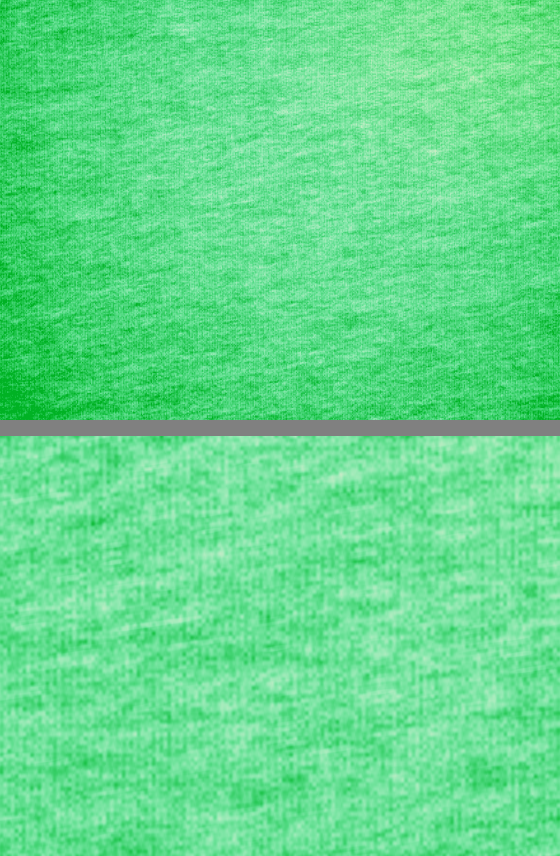
Top, the full canvas; bottom, a detail of the centre.
This texture is drawn by a WebGL 1 fragment shader. Its source:

```glsl
precision highp float;
// Green heathered jersey cloth: short thin yarn flecks climbing gently to the
// right, over fine vertical knit columns and grain, in soft light with dark edges.
// Layers of stretched value noise add up to one tone, coloured by a smooth ramp.
uniform vec2 u_resolution;

float hash(vec2 p) {
  return fract(sin(dot(p, vec2(127.1, 311.7))) * 43758.5453);
}

// Value noise, centred on zero
float noise(vec2 p) {
  vec2 cell = floor(p);
  vec2 f = fract(p);
  f = f * f * (3.0 - 2.0 * f);
  float low = mix(hash(cell), hash(cell + vec2(1.0, 0.0)), f.x);
  float high = mix(hash(cell + vec2(0.0, 1.0)), hash(cell + vec2(1.0, 1.0)), f.x);
  return mix(low, high, f.y) - 0.5;
}

// Yarn streaks: long thin noise, finer and stronger with every octave
float streaks(vec2 p) {
  float sum = 0.0;
  float weight = 0.45;
  vec2 scale = vec2(7.0, 42.0);
  for (int i = 0; i < 4; i++) {
    sum += weight * noise(p * scale + float(i) * vec2(17.3, 9.1));
    scale *= vec2(1.9, 1.6);
    weight *= 1.25;
  }
  return sum;
}

// Sparse thin threads that stand out: pale ones positive, dark ones negative
float flecks(vec2 p) {
  float thread = noise(p * vec2(26.0, 150.0) + 43.0);
  return smoothstep(0.22, 0.42, thread) - 0.7 * smoothstep(0.25, 0.45, -thread);
}

// Knit: vertical columns of stitches, each broken by uneven rows
float knit(vec2 p) {
  float wobble = 0.5 * noise(p * vec2(30.0, 14.0));
  float column = p.x * 165.0 + wobble;
  float row = p.y * 125.0 + 0.5 * mod(floor(column), 2.0);
  float loops = 0.7 + 0.3 * sin(6.2832 * row);
  return cos(6.2832 * column) * loops;
}

// Broad light: brightest above the centre, fading to the sides and the bottom
float lighting(vec2 q) {
  vec2 d = q - vec2(0.57, 0.64);
  return 0.45 - 0.78 * d.x * d.x - 0.48 * d.y * d.y;
}

// Deep to pale green through a vivid middle
vec3 dyeColour(float tone) {
  vec3 deep = vec3(0.0, 0.70, 0.14);
  vec3 vivid = vec3(0.40, 0.94, 0.69);
  vec3 pale = vec3(0.78, 0.92, 0.78);
  return mix(mix(deep, vivid, tone), mix(vivid, pale, tone), tone);
}

void main() {
  vec2 q = gl_FragCoord.xy / u_resolution;
  vec2 p = gl_FragCoord.xy / u_resolution.y;

  // Tilt the yarn direction against the upright columns
  float tilt = 0.15;
  vec2 along = vec2(p.x * cos(tilt) + p.y * sin(tilt),
                    p.y * cos(tilt) - p.x * sin(tilt));

  float glow = smoothstep(0.6, 0.0, distance(q, vec2(0.95, 0.95)));
  float tone = lighting(q) + 0.10 * glow;
  tone += 0.17 * streaks(along);
  tone += 0.08 * flecks(along);

  // Fibre grain
  tone += 0.15 * noise(along * vec2(110.0, 230.0) + 5.0);
  tone += 0.26 * noise(p * vec2(330.0, 300.0) + 11.0);
  tone += 0.045 * knit(p);

  vec3 colour = dyeColour(clamp(tone / 0.8, 0.0, 1.0));
  colour += vec3(0.03, 0.01, -0.04) * glow;
  gl_FragColor = vec4(clamp(colour, 0.0, 1.0), 1.0);
}
```
